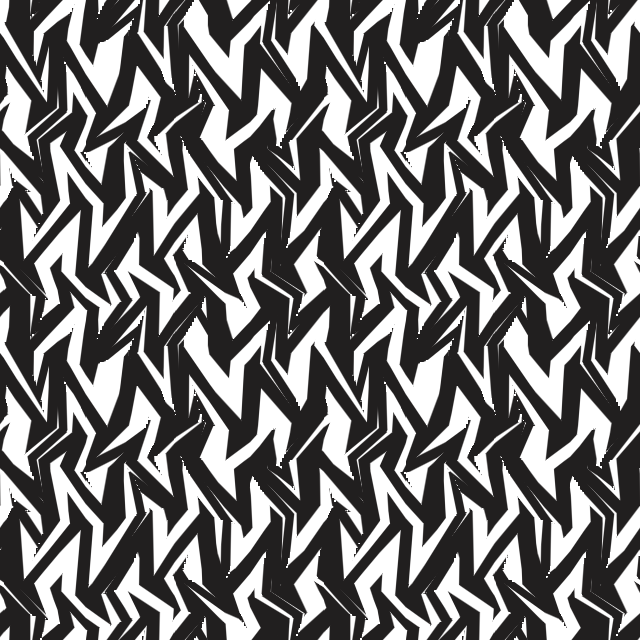
Write a Shadertoy shader that draws this pattern.

```glsl
const vec3 INK = vec3(0.13, 0.12, 0.12);
const vec3 PAPER = vec3(1.0);
const float REPEATS = 2.0;       // tiles across the canvas
const float ROWS = 4.0;          // zigzag bands per tile
const float LIMBS = 10.0;        // limbs per band (even)
const float LIMB_HEIGHT = 0.55;  // zigzag amplitude, in rows
const float FOLDS = 6.0;         // sideways folds per tile (even)
const float FOLD_SHIFT = 0.045;  // sideways shift of a fold, in tiles
const float FOLD_TILT = 0.05;    // unevenness of the fold lines
const float BAND_DRIFT = 0.1;    // wander of each band inside its row
const float HALF_WIDTH = 0.265;  // half the band thickness, in rows
const float WIDTH_SWING = 0.05;
const float CUTS = 4.0;          // breaks per band
const float CUT_SLOPE = 4.5;     // lower values give longer spikes
const float CUT_HALF_GAP = 0.014;
const float KNOT_JITTER = 0.4;
const float EDGE_PIXELS = 0.8;

float hash(float i, float seed) {
    return fract(sin(i * 127.1 + seed * 311.7) * 4375.85);
}

float knot(float i, float count, float seed) {
    return i + KNOT_JITTER * hash(mod(i, count), seed);
}

float peak(float i, float count, float seed) {
    float side = 2.0 * mod(i, 2.0) - 1.0;
    return side * mix(0.65, 1.0, hash(mod(i, count), seed + 0.37));
}

// Uneven triangle wave from -1 to 1 that wraps after one tile.
float zigzag(float x, float count, float seed) {
    float u = x * count;
    float i = floor(u);
    if (u < knot(i, count, seed)) i -= 1.0;
    float start = knot(i, count, seed);
    float end = knot(i + 1.0, count, seed);
    return mix(peak(i, count, seed), peak(i + 1.0, count, seed),
               (u - start) / (end - start));
}

vec2 slope(float f) {
    return vec2(dFdx(f), dFdy(f));
}

void mainImage(out vec4 fragColor, in vec2 fragCoord) {
    float tilePixels = iResolution.y / REPEATS;
    vec2 p = fragCoord / tilePixels;

    // Fold the plane sideways, then bend the rows into zigzags.
    float foldY = p.y + FOLD_TILT * zigzag(p.x, 4.0, 3.0);
    float x = p.x + FOLD_SHIFT * zigzag(foldY, FOLDS, 5.0);
    float v = p.y * ROWS + LIMB_HEIGHT * zigzag(x, LIMBS, 1.0);
    vec2 slopeV = slope(v);
    vec2 slopeX = slope(x);

    // Each row carries one band of varying thickness.
    float row = mod(floor(v), ROWS);
    float across = fract(v) - 0.5 - BAND_DRIFT * zigzag(x, 6.0, 10.0 + row);
    float halfWidth = HALF_WIDTH + WIDTH_SWING * zigzag(x, 8.0, 20.0 + row);
    float inside = (halfWidth - abs(across)) / max(length(slopeV), 1e-5);

    // Slanted cuts split the band into bolts with pointed ends.
    float cell = floor(x * CUTS);
    float id = mod(cell, CUTS);
    float cutX = (cell + 0.3 + 0.4 * hash(id, 30.0 + row)) / CUTS;
    float lean = CUT_SLOPE * (hash(id, 40.0 + row) < 0.5 ? -1.0 : 1.0);
    float cutLine = across - lean * (x - cutX);
    float cutDistance = abs(cutLine) / max(length(slopeV - lean * slopeX), 1e-5);
    inside = min(inside, cutDistance - CUT_HALF_GAP * tilePixels);

    float bolt = smoothstep(-EDGE_PIXELS, EDGE_PIXELS, inside);
    fragColor = vec4(mix(INK, PAPER, bolt), 1.0);
}
```
